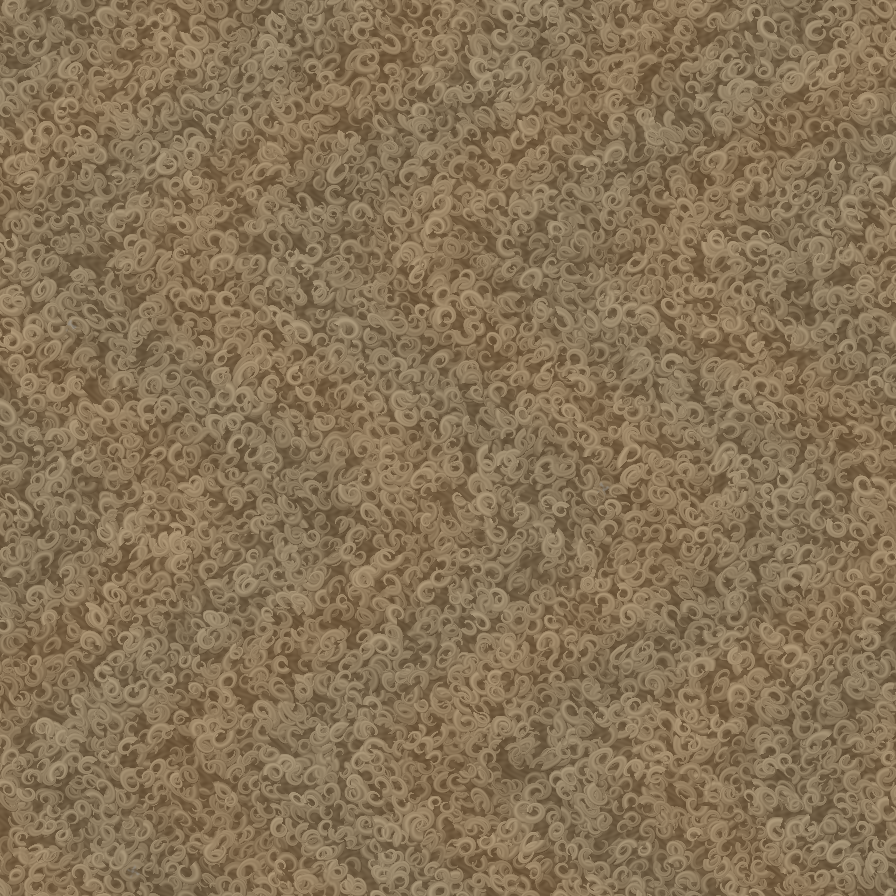
A WebGL 1 fragment shader for this texture:

```glsl
precision highp float;
// Dense woolly fleece: small overlapping, tapering curls in warm beige.

uniform vec2 u_resolution;

const float CURLS_ACROSS = 45.0;   // curl cells along one canvas side
const float RADIUS_MIN = 0.38;     // curl radius, in cells
const float RADIUS_MAX = 0.65;
const float STRANDS = 5.5;         // strand frequency across a lock
const float STRAND_CONTRAST = 0.10;
const float OVERLAP_SHARPNESS = 14.0;
const float LINT_SIZE = 0.006;
const vec3 SHADOW = vec3(0.365, 0.285, 0.187);
const vec3 HIGHLIGHT = vec3(0.665, 0.585, 0.463);
const vec3 LINT = vec3(0.60, 0.59, 0.57);
const vec2 LIGHT = vec2(-0.45, 0.89);
const float TAU = 6.2831853;

float hash(vec2 p) {
  vec3 q = fract(p.xyx * 0.1031);
  q += dot(q, q.yzx + 33.33);
  return fract((q.x + q.y) * q.z);
}

vec2 hash2(vec2 p) {
  return vec2(hash(p), hash(p + 71.7));
}

// Broad, uneven waves in the pile, about -1 to 1
float pileWaves(vec2 uv) {
  float a = sin(uv.x * 17.0 + 2.3 * sin(uv.y * 13.0));
  float b = sin(uv.y * 37.0 + 1.8 * sin(uv.x * 19.0 + 1.0));
  float c = sin(dot(uv, vec2(41.0, 53.0)) + 2.0 * sin(uv.x * 29.0));
  return (a + b + c) / 3.0;
}

// One spiral lock around the origin: x = tone, y = blending weight
vec2 curl(vec2 d, vec2 id) {
  vec2 shape = hash2(id + 13.1);
  vec2 look = hash2(id + 37.9);
  float priority = hash(id + 91.3);
  float radius = mix(RADIUS_MIN, RADIUS_MAX, shape.x);
  float r = length(d) + 0.0001;

  // Position along the lock, from thick root (0) to thin tip (1)
  float side = look.x < 0.5 ? -1.0 : 1.0;
  float angle = atan(d.y * side, d.x + 0.00001) / TAU;
  float along = fract(angle + shape.y) / mix(0.65, 1.0, look.y);
  float width = radius * mix(0.42, 0.08, min(along, 1.0));
  float spine = radius * mix(0.85, 0.45, along);
  float across = (r - spine) / width;

  float mask = 1.0 - smoothstep(0.55, 1.0, abs(across));
  mask *= smoothstep(0.0, 0.15, along) * (1.0 - smoothstep(0.9, 1.0, along));
  float q = clamp(across, -1.0, 1.0);
  float roundness = 1.0 - q * q;

  // Rounded lock with fine strands, dark edges and light from above
  float tone = 0.50 + 0.30 * (priority - 0.5) + 0.22 * (look.y - 0.5);
  tone += 0.20 * roundness - 0.30 * q * q * q * q;
  tone += STRAND_CONTRAST * sin(q * STRANDS + along * 3.0 + look.x * TAU);
  tone += 0.14 * q * dot(d / r, LIGHT) + 0.08 * dot(d, LIGHT) / radius;
  float height = priority + 0.3 * roundness;
  return vec2(tone, mask * exp(OVERLAP_SHARPNESS * height));
}

// Blend three shifted layers of curls over a dark undercoat
float fleece(vec2 p) {
  float fuzz = sin(p.x * 9.0 + 3.0 * sin(p.y * 5.0)) * sin(p.y * 8.0 + p.x * 3.0);
  float weight = 6.0;
  float sum = weight * (0.20 + 0.12 * fuzz);
  for (int layer = 0; layer < 3; layer++) {
    float k = float(layer);
    vec2 shifted = p + k * vec2(17.37, 29.71);
    vec2 cell = floor(shifted);
    for (int j = -1; j <= 1; j++) {
      for (int i = -1; i <= 1; i++) {
        vec2 id = cell + vec2(float(i), float(j));
        vec2 seed = id + k * 113.0;
        vec2 lock = curl(shifted - id - hash2(seed), seed);
        sum += lock.x * lock.y;
        weight += lock.y;
      }
    }
  }
  return sum / weight;
}

// A few tiny pale specks caught in the wool
float lint(vec2 uv) {
  float amount = 0.0;
  for (int i = 0; i < 3; i++) {
    vec2 d = uv - hash2(vec2(float(i) * 7.3 + 2.0, 5.0));
    d += 0.003 * sin(uv.yx * 700.0);
    amount = max(amount, 1.0 - smoothstep(0.2, 1.0, length(d) / LINT_SIZE));
  }
  return amount;
}

void main() {
  vec2 uv = gl_FragCoord.xy / min(u_resolution.x, u_resolution.y);
  float waves = pileWaves(uv);
  vec2 p = uv * CURLS_ACROSS;
  p += 0.18 * sin(p.yx * 1.3 + waves);

  float tone = clamp(fleece(p) + 0.05 * waves, 0.0, 1.05);
  vec3 color = mix(SHADOW, HIGHLIGHT, tone);
  color += vec3(0.010, 0.0, -0.006) * sin(uv.x * 23.0 + 3.0 * sin(uv.y * 11.0));
  color = mix(color, LINT, 0.55 * lint(uv));
  gl_FragColor = vec4(color, 1.0);
}
```
